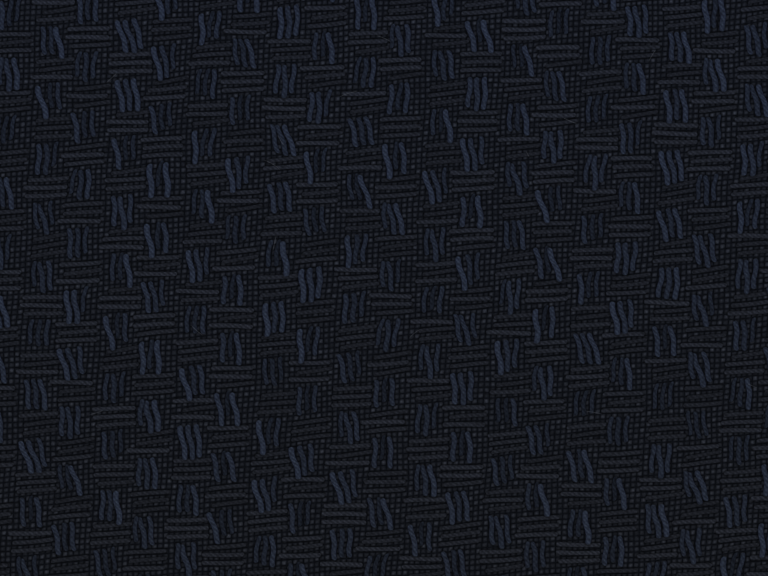
Reproduce this texture procedurally as a WebGL 2 fragment shader.

```glsl
#version 300 es
precision highp float;

uniform vec2 u_resolution;
out vec4 outColor;

const float TAU = 6.28319;
const vec2 CELLS = vec2(14.7, 9.8);       // columns and rows per canvas height
const vec2 ANCHOR = vec2(0.618, 0.568);   // centre of one tuft
const vec3 SHADOW = vec3(0.040, 0.047, 0.063);
const vec3 GROUND = vec3(0.134, 0.145, 0.172);
const vec3 WEFT_DARK = vec3(0.060, 0.068, 0.086);
const vec3 WEFT_LIGHT = vec3(0.132, 0.142, 0.170);
const vec3 NAVY_DARK = vec3(0.074, 0.086, 0.128);
const vec3 NAVY_LIGHT = vec3(0.142, 0.166, 0.212);
const vec3 LINT = vec3(0.30, 0.31, 0.33);

float hash(vec2 p) {
    vec3 q = fract(vec3(p.xyx) * 0.1031);
    q += dot(q, q.yzx + 33.33);
    return fract((q.x + q.y) * q.z);
}

// Distance to the nearest scattered point
float cellular(vec2 p) {
    vec2 cell = floor(p);
    float nearest = 2.0;
    for (int y = -1; y <= 1; y++)
    for (int x = -1; x <= 1; x++) {
        vec2 c = cell + vec2(x, y);
        vec2 point = c + vec2(hash(c), hash(c + 57.3));
        nearest = min(nearest, distance(p, point));
    }
    return nearest;
}

// Layered sines that bend the threads
vec2 wobble(vec2 p) {
    return vec2(sin(p.y * 19.0 + 2.0 * sin(p.x * 11.0)) + 0.5 * sin(p.y * 47.0 + p.x * 31.0),
                sin(p.x * 17.0 + 2.0 * sin(p.y * 13.0)) + 0.5 * sin(p.x * 53.0 - p.y * 23.0));
}

// Columns stand in pairs, with a wider gap after every second one
float columnCentre(float column) {
    return column - 0.1 * mod(column, 2.0);
}

// Fine plain weave beneath the floats
vec3 groundWeave(vec2 g) {
    vec2 threads = g * vec2(7.0, 11.0);
    float over = mod(floor(threads.x) + floor(threads.y), 2.0);
    vec2 ridge = abs(sin(threads * TAU * 0.5));
    float height = ridge.x * ridge.y * mix(0.75, 1.1, over);
    float tone = 0.75 + 0.5 * hash(floor(threads));
    return mix(SHADOW, GROUND, height * tone);
}

// Lays a rounded, twisted thread running along y over the base
vec3 layThread(vec3 base, vec2 p, float halfLength, float radius, vec3 dark, vec3 light, float soft) {
    float d = length(vec2(p.x, max(abs(p.y) - halfLength, 0.0))) - radius;
    float across = p.x / radius;
    float bulge = sqrt(max(1.0 - across * across, 0.0));
    float twist = 0.5 + 0.5 * sin((p.y + 1.2 * p.x) * 680.0);
    vec3 yarn = mix(dark, light, bulge * (0.6 + 0.4 * twist));
    base *= mix(0.7, 1.0, smoothstep(0.0, radius, d));
    return mix(base, yarn, smoothstep(soft, -soft, d));
}

// Three weft threads lying between the tufts of a column
vec3 layBars(vec3 base, vec2 g, float column, float soft) {
    float y = g.y - 0.5 * mod(column, 2.0) - 0.5;
    float row = round(y);
    for (int i = -1; i <= 1; i++) {
        float rnd = hash(vec2(column * 3.0 + float(i), row) + 211.0);
        vec2 p = vec2(g.x - columnCentre(column) - 0.1 + 0.2 * (rnd - 0.5), y - row - 0.14 * float(i)) / CELLS;
        p.y += p.x * 0.16 * (rnd - 0.4);
        base = layThread(base, p.yx, 0.027 + 0.007 * rnd, 0.0036 + 0.0008 * rnd,
                         WEFT_DARK, WEFT_LIGHT * (0.8 + 0.3 * rnd), soft);
    }
    return base;
}

// Three leaning navy threads standing upright, the middle one sunken
vec3 layTuft(vec3 base, vec2 g, float column, float soft) {
    float y = g.y - 0.5 * mod(column, 2.0);
    float row = round(y);
    float lean = hash(vec2(column, row) + 91.0) - 0.4;
    for (int k = 0; k < 3; k++) {
        float side = k == 0 ? 0.0 : float(2 * k - 3);
        float rnd = hash(vec2(column * 3.0 + side, row) + 137.0);
        vec2 p = vec2(g.x - columnCentre(column) - 0.2 * side, y - row + 0.14 * (rnd - 0.5)) / CELLS;
        p.x += p.y * (0.06 + 0.35 * lean + 0.35 * (rnd - 0.5)) + 0.0014 * sin(p.y * 140.0 + rnd * TAU);
        float tone = mix(0.76, 1.1, rnd) - 0.12 * (1.0 - abs(side));
        base = layThread(base, p, 0.017 + 0.008 * rnd, 0.0037 + 0.0016 * rnd,
                         NAVY_DARK * tone, NAVY_LIGHT * tone, soft);
    }
    return base;
}

// Sparse curved stray fibres
float lint(vec2 p, float soft) {
    float cover = 0.0;
    for (int i = 0; i < 14; i++) {
        vec2 seed = vec2(i, i * 7 + 3);
        float angle = TAU * hash(seed + 5.0);
        vec2 q = p - vec2(hash(seed) * 1.34, hash(seed + 19.0));
        q = mat2(cos(angle), -sin(angle), sin(angle), cos(angle)) * q;
        float d = abs(q.y - 14.0 * (hash(seed + 41.0) - 0.3) * q.x * q.x) - 0.0005;
        float reach = 0.006 + 0.016 * hash(seed + 73.0);
        cover = max(cover, smoothstep(soft, -soft, d) * smoothstep(reach, reach * 0.6, abs(q.x)));
    }
    return cover;
}

void main() {
    vec2 p = gl_FragCoord.xy / u_resolution.y;
    float soft = max(1.0 / u_resolution.y, 0.0017);

    // Slightly sheared grid of staggered columns
    vec2 r = p - ANCHOR + 0.0014 * wobble(p);
    vec2 g = (r - vec2(0.045, 0.085) * r.yx) * CELLS;
    float column = round(g.x);

    vec3 color = groundWeave(g);
    for (int i = -1; i <= 1; i++) color = layBars(color, g, column + float(i), soft);
    for (int i = -1; i <= 1; i++) color = layTuft(color, g, column + float(i), soft);

    // Fibre fuzz and light falling off downwards
    color *= 1.22 - 0.36 * cellular(p * 190.0);
    color *= mix(vec3(0.99, 0.98, 0.96), vec3(1.0, 1.01, 1.04), p.y);
    color = mix(color, LINT, 0.45 * lint(p, soft));
    outColor = vec4(color, 1.0);
}
```
